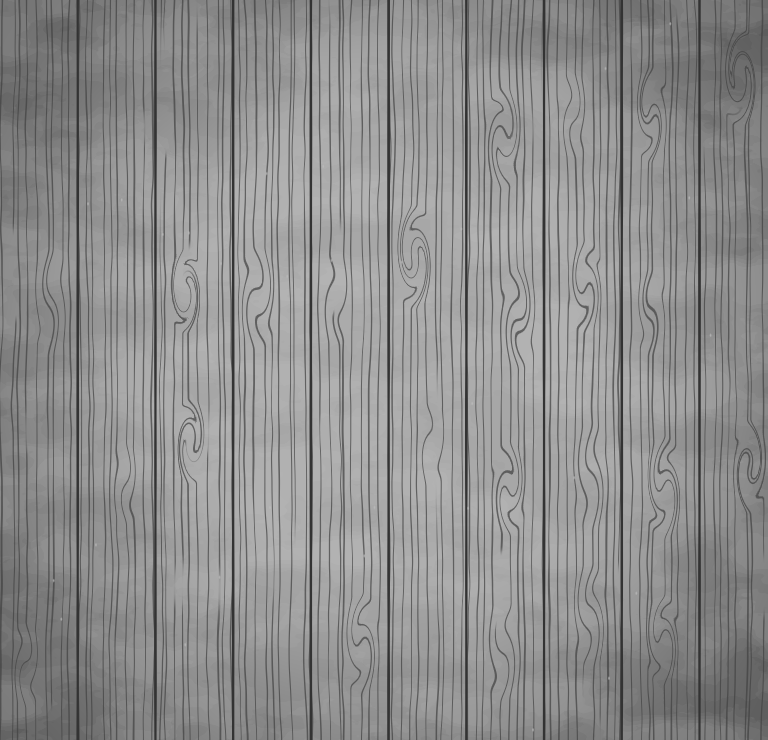
A WebGL 2 fragment shader for this texture:

```glsl
#version 300 es
precision highp float;
// Grey wooden boards: thin wavering grain lines that curl around knots,
// dark straight seams, and a blotchy wash that darkens to the border.
// Knots are local twists of the plane in which the grain is drawn.
uniform vec2 u_resolution;
out vec4 fragColor;

const float BOARD = 0.1012;   // board width, canvas width = 1
const float GRAIN = 0.0106;   // mean distance of grain lines

float hash(vec2 p) {
  vec3 q = fract(p.xyx * 0.1031);
  q += dot(q, q.yzx + 33.33);
  return fract((q.x + q.y) * q.z);
}

float noise(vec2 p) {
  vec2 i = floor(p), f = fract(p);
  f = f * f * (3.0 - 2.0 * f);
  return mix(mix(hash(i), hash(i + vec2(1, 0)), f.x),
             mix(hash(i + vec2(0, 1)), hash(i + vec2(1, 1)), f.x), f.y);
}

float fbm(vec2 p) {
  float sum = 0.0, amp = 0.5;
  for (int i = 0; i < 4; i++) {
    sum += amp * noise(p);
    p = p * 2.03 + 17.3;
    amp *= 0.5;
  }
  return sum;
}

// Twists the plane around at most one knot per cell of a board
vec2 knotWarp(vec2 p) {
  vec2 cellSize = vec2(BOARD, 0.235);
  vec2 cell = floor(p / cellSize) + 40.0;
  if (hash(cell + 3.7) > 0.52) return p;
  vec2 jitter = vec2(hash(cell + 11.1), hash(cell + 23.9)) - 0.5;
  vec2 center = (cell - 39.5) * cellSize + jitter * vec2(0.038, 0.09);
  vec2 radii = vec2(0.028, 0.068) * mix(0.8, 1.06, hash(cell + 31.3));
  vec2 d = (p - center) / radii;
  float strength = hash(cell + 47.2);
  float angle = mix(1.0, 4.6, strength * strength) * smoothstep(1.0, 0.05, length(d));
  angle *= hash(cell + 59.8) < 0.5 ? -1.0 : 1.0;
  float c = cos(angle), s = sin(angle);
  return center + mat2(c, s, -s, c) * d * radii;
}

// Coverage of grain lines; stretch is the gradient of the warped x
float grainLines(vec2 p, float stretch, float px) {
  float cover = 0.0;
  float home = floor(p.x / GRAIN);
  for (float k = -1.0; k <= 1.0; k++) {
    float id = home + k + 60.0;
    float x = (home + k + 0.5 + 0.75 * (hash(vec2(id, 5.0)) - 0.5)) * GRAIN;
    x += 0.0052 * (noise(vec2(id * 0.23, p.y * 9.0)) - 0.5);
    x += 0.0018 * (noise(vec2(id * 7.1, p.y * 30.0)) - 0.5);
    float swell = noise(vec2(id * 3.3 + 9.0, p.y * 11.0));
    float halfWidth = mix(0.00045, 0.00125, swell * mix(0.5, 1.2, hash(vec2(id, 8.0))));
    // Lines thicken moderately where the twist stretches them
    halfWidth *= clamp(sqrt(1.0 / stretch), 0.8, 1.7);
    float dist = abs(p.x - x) / stretch;
    float ink = clamp((halfWidth - dist) / px + 0.5, 0.0, 1.0);
    ink *= smoothstep(0.1, 0.16, noise(vec2(id * 5.7, p.y * 5.0 + 31.0)));
    cover = max(cover, ink);
  }
  return cover;
}

void main() {
  vec2 p = gl_FragCoord.xy / u_resolution.x;
  vec2 uv = gl_FragCoord.xy / u_resolution;
  float px = 1.0 / u_resolution.x;

  // Base tone with a dark border
  float border = length((uv * 2.0 - 1.0) * vec2(1.0, 0.9));
  float edge = smoothstep(0.45, 1.4, border);
  float tone = 0.675 - 0.25 * edge;

  // Flat overlapping blotches, stronger towards the border
  float wash = fbm(p * vec2(11.0, 20.0) + 4.0);
  float blotch = 0.0;
  for (float level = 0.36; level < 0.66; level += 0.08)
    blotch += smoothstep(-0.006, 0.006, wash - level) - 0.5;
  float fleck = fbm(p * vec2(24.0, 42.0) + 71.0);
  blotch += 0.8 * smoothstep(0.57, 0.582, fleck);
  tone -= blotch * mix(0.011, 0.024, edge);
  tone += 0.03 * (fbm(p * vec2(5.0, 7.0) + 19.0) - 0.47);

  // Grain, curled by the knots
  vec2 q = knotWarp(p);
  float stretch = max(length(vec2(dFdx(q.x), dFdy(q.x))) / px, 0.3);
  float grain = grainLines(q, stretch, px);
  tone = mix(tone, 0.2 + 0.22 * tone, grain * 0.92);

  // Seams between the boards
  float seamId = max(floor(p.x / BOARD + 0.5), 1.0);
  float seamDist = abs(p.x - seamId * BOARD);
  float seamWidth = 0.0014 + 0.0004 * noise(vec2(seamId * 9.0, p.y * 14.0));
  float seam = clamp((seamWidth - seamDist) / px + 0.5, 0.0, 1.0);
  tone = mix(tone, 0.2, seam);

  // Sparse pale chips
  vec2 chipCell = floor(p * 22.0);
  vec2 chip = fract(p * 22.0) - 0.2 - 0.6 * vec2(hash(chipCell + 81.0), hash(chipCell + 93.0));
  float chipDist = length(chip * vec2(1.0, 0.6)) / 22.0 - 0.0011;
  float chips = clamp(0.5 - chipDist / px, 0.0, 1.0) * step(hash(chipCell + 7.0), 0.06);
  tone = mix(tone, 0.74, chips * 0.7);

  fragColor = vec4(vec3(tone), 1.0);
}
```
